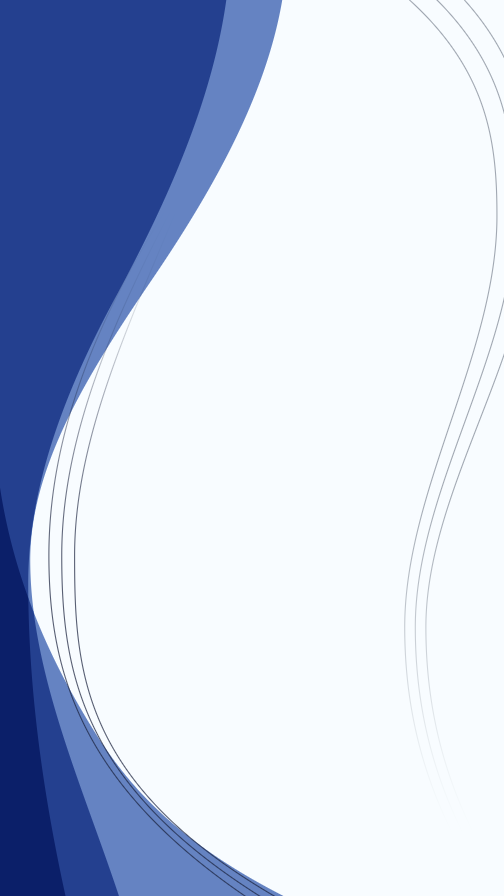
A WebGL 1 fragment shader for this background:

```glsl
precision highp float;
// Layered blue wave panels on a pale ground, with fine flowing contour lines.

uniform vec2 u_resolution;

const vec3 PAPER = vec3(0.973, 0.990, 1.0);
const vec3 LIGHT_BLUE = vec3(0.395, 0.515, 0.762);
const vec3 ROYAL_BLUE = vec3(0.140, 0.252, 0.560);
const vec3 NAVY = vec3(0.043, 0.120, 0.410);
const vec3 INK = vec3(0.10, 0.13, 0.24);
const vec3 GREY = vec3(0.52, 0.55, 0.60);
const float HALF_STROKE = 0.0011; // fraction of canvas width

// Cubic span between knots (y, x, slope); returns x and its slope at y.
vec2 span(float y, vec3 a, vec3 b) {
  float h = b.x - a.x;
  float t = clamp((y - a.x) / h, 0.0, 1.0);
  float s = 1.0 - t;
  float x = a.y + (b.y - a.y) * t * t * (3.0 - 2.0 * t)
          + h * t * s * (a.z * s - b.z * t);
  float slope = 6.0 * t * s * (b.y - a.y) / h
              + a.z * s * (1.0 - 3.0 * t) + b.z * t * (3.0 * t - 2.0);
  return vec2(x, slope);
}

// Signed distance in pixels to a curve through four knots; negative on its left.
float curveDistance(vec2 p, vec3 a, vec3 b, vec3 c, vec3 d) {
  vec2 curve = p.y < b.x ? span(p.y, a, b)
             : p.y < c.x ? span(p.y, b, c) : span(p.y, c, d);
  float tilt = curve.y * u_resolution.x / u_resolution.y;
  return (p.x - curve.x) * u_resolution.x / sqrt(1.0 + tilt * tilt);
}

float fill(float dist) {
  return clamp(0.5 - dist, 0.0, 1.0);
}

float stroke(float dist) {
  float halfWidth = HALF_STROKE * u_resolution.x;
  return clamp(halfWidth + 0.5 - abs(dist), 0.0, min(1.0, 2.0 * halfWidth));
}

// Each overlapping panel deepens the colour by one step.
vec3 panelColor(float depth) {
  vec3 color = mix(PAPER, LIGHT_BLUE, clamp(depth, 0.0, 1.0));
  color = mix(color, ROYAL_BLUE, clamp(depth - 1.0, 0.0, 1.0));
  return mix(color, NAVY, clamp(depth - 2.0, 0.0, 1.0));
}

void main() {
  // Canvas fractions, with y measured down from the top edge
  vec2 p = gl_FragCoord.xy / u_resolution;
  p.y = 1.0 - p.y;

  // Wave panels
  float outer = curveDistance(p, vec3(0.0, 0.560, -0.30), vec3(0.3125, 0.301, -1.21),
                              vec3(0.625, 0.060, 0.0), vec3(1.0, 0.236, 0.59));
  float inner = curveDistance(p, vec3(0.0, 0.449, -0.25), vec3(0.332, 0.229, -0.96),
                              vec3(0.651, 0.056, 0.0), vec3(1.0, 0.130, 0.39));
  float lower = curveDistance(p, vec3(0.0, -0.147, 0.27), vec3(0.544, 0.0, 0.27),
                              vec3(0.781, 0.150, 1.01), vec3(1.0, 0.5625, 3.47));
  vec3 color = panelColor(fill(outer) + fill(inner) + fill(lower));

  // Contour lines on both sides
  float leftFade = 0.72 * smoothstep(0.22, 0.66, p.y);
  float rightFade = 0.75 * (1.0 - smoothstep(0.50, 0.95, p.y));
  for (int i = 0; i < 3; i++) {
    float k = float(i);
    float left = curveDistance(p, vec3(0.0, 0.53, -0.6),
                               vec3(0.26, 0.301 + 0.015 * k, -1.07 + 0.16 * k),
                               vec3(0.62, 0.097 + 0.0255 * k, 0.0),
                               vec3(1.0, 0.486 + 0.029 * k, 2.6 + 0.22 * k));
    float right = curveDistance(p, vec3(0.0, 0.8125 + 0.0545 * k, 1.96 - 0.18 * k),
                                vec3(0.241, 0.986 + 0.035 * k, 0.0),
                                vec3(0.70, 0.803 + 0.021 * k, 0.0),
                                vec3(1.0, 0.972 + 0.021 * k, 1.24));
    color = mix(color, INK, leftFade * stroke(left));
    color = mix(color, GREY, rightFade * stroke(right));
  }

  gl_FragColor = vec4(color, 1.0);
}
```
